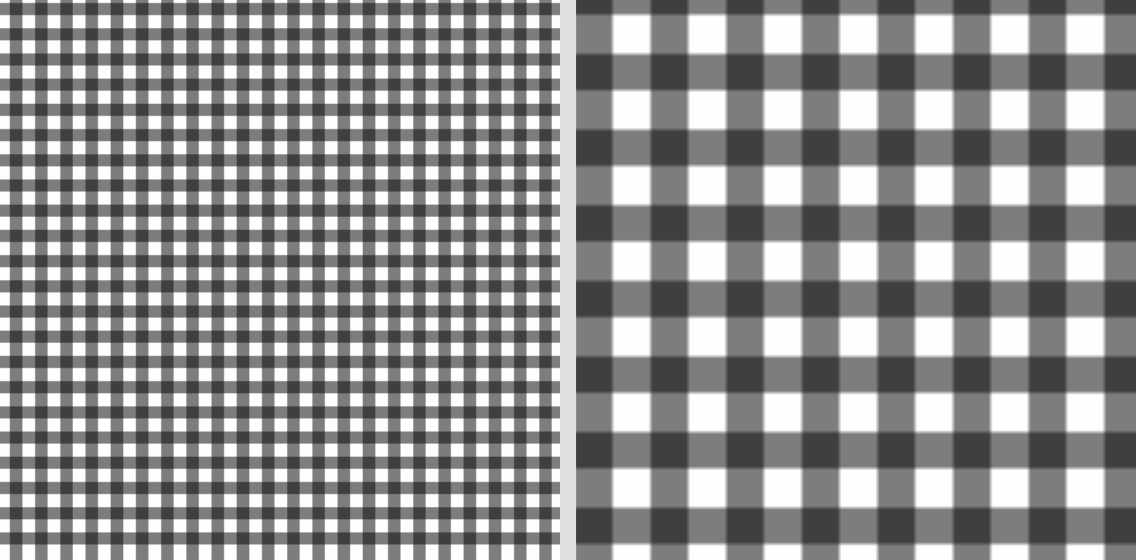
Left, the full canvas; right, a detail of the centre.
Give the GLSL for this pattern, as a WebGL 2 fragment shader.

```glsl
#version 300 es
precision highp float;

uniform vec2 u_resolution;
out vec4 fragColor;

const float REPEATS = 22.215;                       // checks across and down
const vec2 FIRST_CENTER = vec2(0.0288, 0.98385);    // centre of one crossing
const vec2 BAND_WIDTH = vec2(0.496, 0.48);          // share of a repeat: upright, level
const float EDGE_SOFTNESS = 0.0025;                 // width of a band edge on the canvas
const float HEM_HEIGHT = 0.012;                     // bottom strip without level bands

const vec3 WHITE = vec3(0.995);
const vec3 GRAY = vec3(0.492);
const vec3 CHARCOAL = vec3(0.248);

// Coverage of the upright bands (x) and the level bands (y)
vec2 bandCoverage(vec2 uv, vec2 edge) {
    vec2 cell = fract((uv - FIRST_CENTER) * REPEATS + 0.5) - 0.5;
    vec2 edgeDistance = (0.5 * BAND_WIDTH - abs(cell)) / REPEATS;
    return clamp(edgeDistance / edge + 0.5, 0.0, 1.0);
}

void main() {
    vec2 pixel = 1.0 / u_resolution;
    vec2 uv = gl_FragCoord.xy * pixel;
    vec2 band = bandCoverage(uv, max(pixel, vec2(EDGE_SOFTNESS)));

    // The last repeat is cut off before its level band begins
    band.y *= step(HEM_HEIGHT, uv.y);

    // One band gives gray, two crossing bands give charcoal
    vec3 openRow = mix(WHITE, GRAY, band.x);
    vec3 bandedRow = mix(GRAY, CHARCOAL, band.x);
    fragColor = vec4(mix(openRow, bandedRow, band.y), 1.0);
}
```
